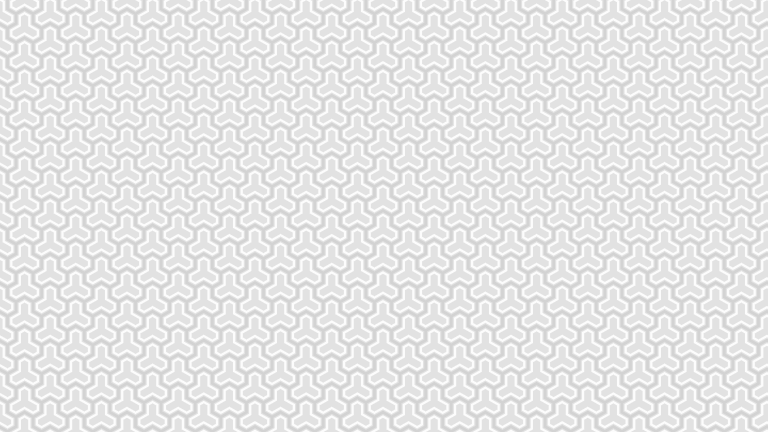
A Shadertoy shader for this pattern:

```glsl
#define REPEATS vec2(15.0, 15.0)
#define PHASE vec2(0.48, 0.02)
#define SEAM_EDGE 0.142
#define STRIPE_OUTER 0.267
#define STRIPE_INNER 0.500
#define BASE_COLOR vec3(0.888)
#define STRIPE_COLOR vec3(0.988)
#define SEAM_COLOR vec3(0.826)

const float HALF_ARM = 0.8660254;                     // half arm width for unit edges
const vec2 CELL = vec2(6.0 * HALF_ARM, 3.0);          // two staggered columns, one row

// Mitred distance from the axis of a three-armed tile; HALF_ARM on its outline.
float tripod(vec2 p) {
    const vec2 mirror = vec2(0.5, -HALF_ARM);
    p.x = abs(p.x);
    p -= 2.0 * max(dot(p, mirror), 0.0) * mirror;     // fold onto the upright arm
    p.x = abs(p.x);
    return max(p.x, 0.5 * p.x + HALF_ARM * (p.y - 1.0));
}

// Inset from the outline of the tile that contains p.
float tileInset(vec2 p) {
    float nearest = 1e3;
    for (int k = 0; k < 2; k++) {
        vec2 q = p - 0.5 * float(k) * CELL;
        q -= CELL * round(q / CELL);
        for (int j = -1; j <= 1; j++)
            for (int i = -1; i <= 1; i++)
                nearest = min(nearest, tripod(q - CELL * vec2(i, j)));
    }
    return HALF_ARM - nearest;
}

// Antialiased step from 0 to 1.
float edge(float limit, float value, float pixel) {
    return clamp((value - limit) / pixel + 0.5, 0.0, 1.0);
}

void mainImage(out vec4 fragColor, in vec2 fragCoord) {
    vec2 p = (fragCoord / iResolution.xy * REPEATS - PHASE) * CELL;
    float pixel = CELL.y * REPEATS.y / iResolution.y;
    float inset = tileInset(p);

    // Seam, outer band, light stripe, core
    float stripe = edge(STRIPE_OUTER, inset, pixel) - edge(STRIPE_INNER, inset, pixel);
    vec3 color = mix(SEAM_COLOR, BASE_COLOR, edge(SEAM_EDGE, inset, pixel));
    color = mix(color, STRIPE_COLOR, stripe);
    fragColor = vec4(color, 1.0);
}
```
